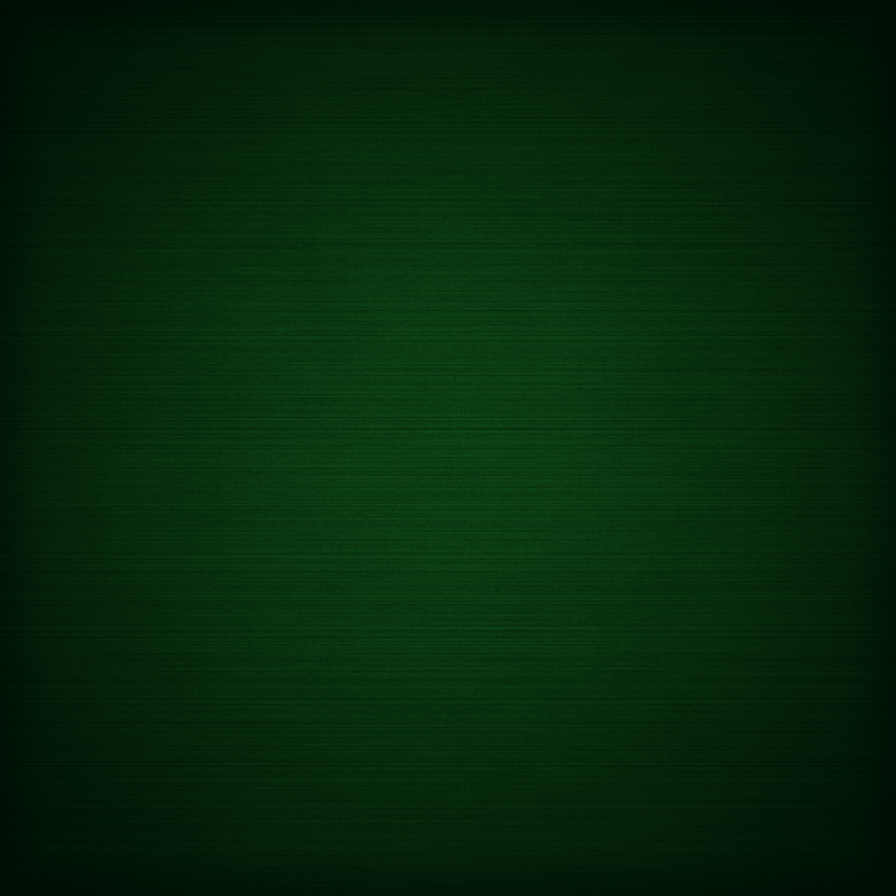
Give the GLSL for this background, as a WebGL 2 fragment shader.

```glsl
#version 300 es
precision highp float;
// Dark green ribbed cloth under a soft round vignette.
// A radial falloff sets the brightness; thread rows that swell and fade along
// their length add the ribbing, with fine grain and faint mottling on top.

#define THREADS 512.0         // thread rows across the canvas
#define THREAD_DEPTH 0.22     // contrast of whole rows
#define GAP_DEPTH 0.09        // darkness of the sparse gaps between rows
#define STREAK_DEPTH 0.09     // slow change of brightness along a row
#define GRAIN_DEPTH 0.17      // contrast of the fine grain
#define MOTTLE_DEPTH 0.04     // contrast of the broad patches
#define GLOW_RADIUS 0.82      // reach of the central glow
#define GLOW_LEVEL 0.187      // green added at the centre
#define BASE_LEVEL 0.053      // green left in the corners
#define BORDER_WIDTH 0.06     // darkened rim of the canvas

uniform vec2 u_resolution;
out vec4 fragColor;

float hash(vec2 p) {
    vec3 q = fract(vec3(p.xyx) * 0.1031);
    q += dot(q, q.yzx + 33.33);
    return fract((q.x + q.y) * q.z);
}

// Smoothly interpolated lattice noise, 0 to 1
float valueNoise(vec2 p) {
    vec2 cell = floor(p);
    vec2 f = fract(p);
    f = f * f * (3.0 - 2.0 * f);
    float low = mix(hash(cell), hash(cell + vec2(1.0, 0.0)), f.x);
    float high = mix(hash(cell + vec2(0.0, 1.0)), hash(cell + vec2(1.0)), f.x);
    return mix(low, high, f.y);
}

// Round glow with a slightly darker rim
float vignette(vec2 uv) {
    float glow = 1.0 - smoothstep(0.0, GLOW_RADIUS, length(uv - 0.5));
    vec2 inset = min(uv, 1.0 - uv);
    float rim = smoothstep(-0.02, BORDER_WIDTH, min(inset.x, inset.y));
    return (BASE_LEVEL + GLOW_LEVEL * glow) * mix(0.72, 1.0, rim);
}

// Brightness of one thread row, the same along its whole length
float threadRow(float y) {
    return valueNoise(vec2(7.0, y + 19.0));
}

// Brightness factor of the woven surface, centred on one
float cloth(vec2 uv) {
    vec2 p = uv * THREADS - 0.5;
    // Subtracting the neighbours keeps rows crisp and free of wide bands
    float row = threadRow(p.y) - 0.25 * (threadRow(p.y - 1.0) + threadRow(p.y + 1.0)) - 0.25;
    float gap = smoothstep(0.75, 0.95, valueNoise(vec2(53.0, p.y + 337.0)));
    float swell = mix(0.5, 1.3, valueNoise(vec2(uv.x * 6.0 + 31.0, p.y + 67.0)));
    float streak = valueNoise(vec2(uv.x * 14.0, p.y + 91.0)) - 0.5;
    float grain = valueNoise(p + 211.0) - 0.5;
    float mottle = valueNoise(uv * 11.0 + 5.0) + valueNoise(uv * 29.0 + 41.0) - 1.0;
    return 1.0 + swell * (THREAD_DEPTH * row + GAP_DEPTH * (0.15 - gap))
         + STREAK_DEPTH * streak + GRAIN_DEPTH * grain + MOTTLE_DEPTH * mottle;
}

void main() {
    vec2 uv = gl_FragCoord.xy / u_resolution;
    float green = vignette(uv) * cloth(uv);
    // Red fades out before blue as the cloth darkens
    vec3 color = vec3(max(green - 0.07, 0.0) * 0.25, green, green * 0.29);
    fragColor = vec4(color, 1.0);
}
```
